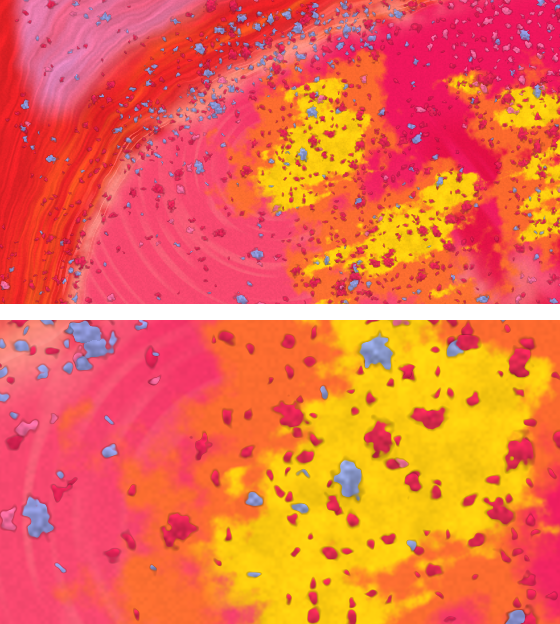
Top, the full canvas; bottom, a detail of the centre.
Give the GLSL for this texture, as a Shadertoy shader.

```glsl
const vec3 RED = vec3(0.91, 0.13, 0.15);
const vec3 DEEP_RED = vec3(0.76, 0.07, 0.09);
const vec3 VERMILION = vec3(0.97, 0.33, 0.13);
const vec3 LILAC = vec3(0.91, 0.50, 0.70);
const vec3 PALE = vec3(0.99, 0.60, 0.56);
const vec3 ROSE = vec3(0.97, 0.28, 0.43);
const vec3 CRIMSON = vec3(0.94, 0.09, 0.36);
const vec3 ORANGE = vec3(0.99, 0.44, 0.17);
const vec3 YELLOW = vec3(1.00, 0.80, 0.06);
const vec3 BLUE = vec3(0.53, 0.60, 0.86);
const vec3 BERRY = vec3(0.89, 0.13, 0.33);
const vec3 CANDY = vec3(0.96, 0.42, 0.62);

const int BLUE_CHIPS = 0, BERRY_CHIPS = 1, CANDY_CHIPS = 2;

// Powder patches: centre and radii
const vec4 PATCHES[6] = vec4[6](
    vec4(1.10, 0.50, 0.28, 0.28), vec4(1.25, 0.17, 0.34, 0.28),
    vec4(1.75, 0.62, 0.22, 0.16), vec4(1.80, 0.38, 0.17, 0.20),
    vec4(1.55, 0.72, 0.11, 0.07), vec4(1.47, 0.39, 0.14, 0.12));

float hash(vec2 p) {
    return fract(sin(dot(p, vec2(127.1, 311.7))) * 43758.5453);
}

float noise(vec2 p) {
    vec2 i = floor(p), f = fract(p);
    f = f * f * (3.0 - 2.0 * f);
    return mix(mix(hash(i), hash(i + vec2(1, 0)), f.x),
               mix(hash(i + vec2(0, 1)), hash(i + vec2(1, 1)), f.x), f.y);
}

float fbm(vec2 p) {
    float sum = 0.0, amp = 0.53;
    for (int i = 0; i < 4; i++) {
        sum += amp * noise(p);
        p = mat2(1.6, 1.2, -1.2, 1.6) * p + 3.7;
        amp *= 0.5;
    }
    return sum;
}

// Signed distance to the curved ridge, positive on its lower right
float ridge(vec2 p) {
    float x = 0.25 + 0.25 * p.y + 0.92 * p.y * p.y * p.y;
    float slope = 0.25 + 2.76 * p.y * p.y;
    return (p.x - x) / sqrt(1.0 + slope * slope);
}

float powder(vec2 p) {
    float d = -1.0;
    for (int i = 0; i < 6; i++)
        d = max(d, 1.0 - length((p - PATCHES[i].xy) / PATCHES[i].zw));
    return d;
}

// Chance that a chip lies at p
float chipChance(vec2 p, int kind) {
    float band = ridge(p) + 0.04;
    float nearRidge = exp(-band * band / 0.014);
    if (kind == BLUE_CHIPS)
        return 0.04 + 0.42 * nearRidge * smoothstep(0.3, 0.7, p.y) * smoothstep(1.5, 1.1, p.x);
    if (kind == BERRY_CHIPS)
        return 0.07 + 0.22 * nearRidge + 0.3 * smoothstep(-0.1, 0.4, powder(p));
    return 0.02 + 0.65 * smoothstep(0.36, 0.1, length(p - vec2(1.70, 0.88)));
}

// Ragged chips: x is coverage, y is light, z is contact shadow
vec3 chips(vec2 p, float cell, int kind) {
    float px = 1.2 / iResolution.y;
    vec2 ragged = vec2(noise(p * 130.0), noise(p * 130.0 + 41.0)) - 0.5;
    vec2 q = p + 0.28 * cell * ragged;
    vec2 base = floor(q / cell);
    vec3 result = vec3(0.0);
    for (int j = -1; j <= 1; j++)
    for (int i = -1; i <= 1; i++) {
        vec2 id = base + vec2(i, j);
        vec2 seed = id + 19.0 * float(kind) + 900.0 * cell;
        vec2 centre = (id + 0.15 + 0.7 * vec2(hash(seed), hash(seed + 5.3))) * cell;
        if (hash(seed + 11.9) > chipChance(centre, kind)) continue;
        float radius = cell * mix(0.13, 0.36, pow(hash(seed + 23.1), 1.6));
        float a = 6.283 * hash(seed + 31.7);
        vec2 r = mat2(cos(a), sin(a), -sin(a), cos(a)) * (q - centre);
        float d = length(r * vec2(0.85, 1.3)) - radius;
        float cover = smoothstep(px, -px, d);
        if (cover > result.x)
            result.xy = vec2(cover, 0.5 + 0.4 * (q.y - centre.y) / radius);
        result.z = max(result.z, smoothstep(0.3 * radius + px, 0.0, d));
    }
    return result;
}

vec3 addChips(vec3 col, vec2 p, float cell, int kind, vec3 tint) {
    vec3 c = chips(p, cell, kind);
    float facet = noise(p * 190.0) - 0.5;
    col *= 1.0 - 0.22 * c.z;
    return mix(col, tint * (0.82 + 0.32 * c.y + 0.28 * facet), 0.93 * c.x);
}

vec3 brushedLeft(vec2 p, float d, float cloud) {
    float along = dot(p, vec2(0.75, 0.66));
    float streak = fbm(vec2(d * 36.0, along * 3.0));
    float bristle = noise(vec2(d * 190.0, along * 9.0));
    vec3 col = mix(RED, DEEP_RED, smoothstep(0.5, 0.75, cloud) * smoothstep(0.75, 0.35, p.y));
    float band = smoothstep(-0.32, -0.14, d);
    col = mix(col, VERMILION, band * smoothstep(0.32, 0.68, streak));
    float lilac = smoothstep(0.5, 0.82, p.y + 0.5 * (cloud - 0.5)) * smoothstep(-0.18, -0.27, d);
    lilac *= smoothstep(0.01, 0.1, p.x + 0.1 * (cloud - 0.5));
    col = mix(col, LILAC, lilac * (0.55 + 0.7 * streak) * 0.95);
    col = mix(col, PALE, 0.6 * smoothstep(-0.13, 0.0, d) * smoothstep(0.55, 0.85, bristle));
    return col * (0.91 + 0.17 * bristle);
}

vec3 smearedRight(vec2 p, float cloud) {
    float tone = p.x * 0.6 + p.y * 0.7 + 0.3 * (cloud - 0.5);
    vec3 col = mix(ROSE, CRIMSON, smoothstep(0.72, 1.25, tone));
    // Circular wiping marks
    vec2 v = p - vec2(0.91, 0.45);
    float arc = noise(vec2(length(v) * 75.0, atan(v.y, -v.x) * 1.5));
    col = mix(col, PALE, 0.28 * smoothstep(0.5, 0.95, arc) * smoothstep(1.1, 0.8, tone));
    // Dark diagonal sweeps and the pale lower right
    float sweep = fbm(vec2(dot(p, vec2(0.8, 0.6)) * 12.0, dot(p, vec2(0.6, -0.8)) * 2.0));
    float corner = smoothstep(1.3, 1.5, p.x) * smoothstep(0.7, 0.5, p.y);
    col = mix(col, vec3(0.88, 0.05, 0.24), 0.8 * corner * smoothstep(0.4, 0.62, sweep));
    float pale = smoothstep(0.28, 0.05, length((p - vec2(1.62, 0.08)) * vec2(0.8, 1.4)));
    return mix(col, PALE, 0.75 * pale * smoothstep(0.3, 0.6, cloud));
}

void mainImage(out vec4 fragColor, in vec2 fragCoord) {
    vec2 p = fragCoord / iResolution.y;
    float cloud = fbm(p * 4.5);
    float d = ridge(p) + 0.07 * (cloud - 0.5);

    // Two painted fields and the pale ridge between them
    vec3 col = mix(brushedLeft(p, d, cloud), smearedRight(p, cloud), smoothstep(-0.03, 0.025, d));
    float across = (d + 0.015) / mix(0.025, 0.06, p.y);
    col = mix(col, PALE, 0.85 * exp(-across * across) * smoothstep(0.15, 0.6, fbm(p * 11.0 + 8.0)));

    // Orange dust with streaky yellow deposits
    float dust = powder(p);
    float grain = fbm(p * 38.0);
    float spread = dust * 0.9 + 1.5 * (fbm(p * 9.0 + 2.0) - 0.5) + 0.5 * (grain - 0.5);
    col = mix(col, ORANGE, 0.92 * smoothstep(-0.08, 0.3, spread));
    vec2 tilted = mat2(0.94, -0.34, 0.34, 0.94) * p;
    float deposit = 0.45 * dust + fbm(tilted * vec2(5.0, 13.0) + 7.0) - 0.67 + 0.3 * (grain - 0.5);
    float yellow = smoothstep(0.0, 0.13, deposit) * smoothstep(-0.1, 0.1, dust);
    col = mix(col, YELLOW * (0.9 + 0.2 * grain), yellow);

    // Scattered chips, small to large
    col = addChips(col, p, 0.022, BERRY_CHIPS, BERRY);
    col = addChips(col, p, 0.024, BLUE_CHIPS, BLUE);
    col = addChips(col, p, 0.050, BERRY_CHIPS, BERRY);
    col = addChips(col, p, 0.036, CANDY_CHIPS, CANDY);
    col = addChips(col, p, 0.046, BLUE_CHIPS, BLUE);

    col *= 0.97 + 0.06 * noise(p * 230.0);
    fragColor = vec4(clamp(col, 0.0, 1.0), 1.0);
}
```
